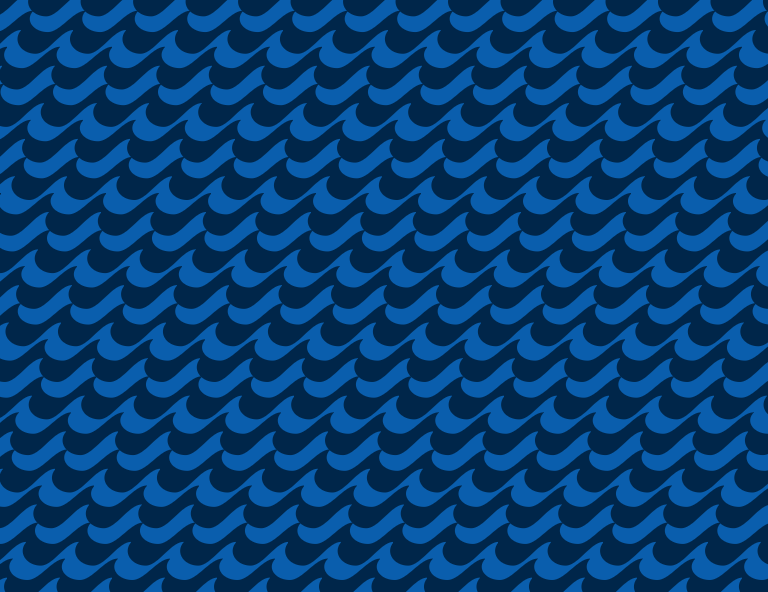
A WebGL 1 fragment shader for this pattern:

```glsl
precision highp float;
// Staggered rows of curling blue waves on navy, in slanting bands.

uniform vec2 u_resolution;

const float WAVELENGTH = 78.6;
const float TROUGH_X = 22.0;

// Approximate signed distance to an axis-aligned ellipse, negative inside.
float ellipseDistance(vec2 v, vec2 radii) {
  float r = length(v / radii);
  return (r - 1.0) * r / max(length(v / (radii * radii)), 0.0001);
}

// Signed distance to a wave surface with its crest tip at the origin.
// y points down; positive values lie in the water.
float waveDistance(vec2 p, float depth) {
  p.x = mod(p.x, WAVELENGTH);
  vec2 curlCenter = vec2(TROUGH_X, 0.38 * depth);
  vec2 curlRadii = vec2(27.0, 0.62 * depth);

  // Hollow in front of the crest
  if (p.x < TROUGH_X) {
    return ellipseDistance(vec2(p.x, max(p.y, curlCenter.y)) - curlCenter, curlRadii);
  }

  // S-shaped back rising to the next crest, undercut by its curl
  float run = WAVELENGTH - TROUGH_X;
  float t = (p.x - TROUGH_X) / run;
  float surface = depth * (1.0 - t * t * (3.0 - 2.0 * t));
  float slope = depth * 6.0 * t * (1.0 - t) / run;
  float back = (p.y - surface) / sqrt(1.0 + slope * slope);
  float curl = ellipseDistance(p - vec2(WAVELENGTH, 0.0) - curlCenter, curlRadii);
  return min(back, curl);
}

void main() {
  // The canvas is 886.5 units high, measured down from the top
  float pixel = 886.5 / u_resolution.y;
  vec2 p = vec2(gl_FragCoord.x, u_resolution.y - gl_FragCoord.y) * pixel;

  vec3 navy = vec3(0.0, 0.15, 0.29);
  vec3 blue = vec3(0.04, 0.37, 0.68);

  // Every two bands the pattern repeats, shifted to the left
  vec2 rowStep = vec2(-43.8, 109.5);
  p -= vec2(450.0, 373.5);
  p -= floor(p.y / rowStep.y) * rowStep;

  // Paint overlapping bands from top to bottom
  vec3 color = navy;
  for (int i = -1; i <= 2; i++) {
    float band = float(i);
    float odd = mod(band, 2.0);
    vec2 blueTip = 0.5 * band * rowStep + odd * vec2(-6.0, -1.25);
    vec2 navyTip = blueTip + mix(vec2(-20.0, 25.0), vec2(2.5, 27.0), odd);

    float blueCover = clamp(0.5 + waveDistance(p - blueTip, 35.5) / pixel, 0.0, 1.0);
    float navyCover = clamp(0.5 + waveDistance(p - navyTip, 32.0) / pixel, 0.0, 1.0);
    color = mix(color, blue, blueCover);
    color = mix(color, navy, navyCover);
  }

  gl_FragColor = vec4(color, 1.0);
}
```
